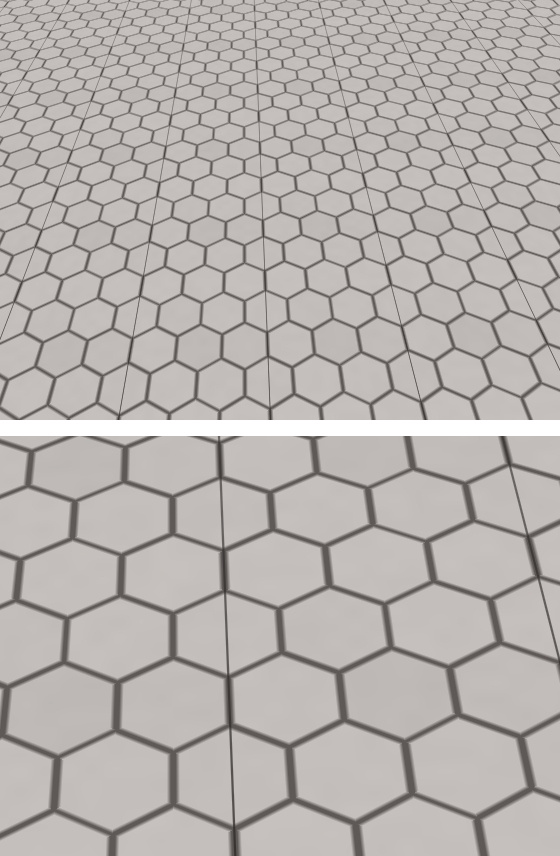
Top, the full canvas; bottom, a detail of the centre.
Give the GLSL for this texture, as a WebGL 1 fragment shader.

```glsl
precision highp float;

uniform vec2 u_resolution;

const float ROW = 0.8660254;                     // row spacing, in tile widths
const vec2 VANISHING_POINT = vec2(0.578, 1.705); // in canvas heights
const float HORIZON_TILT = 0.045;
const float SHEET_TILES = 3.0;
const vec3 TILE_COLOR = vec3(0.763, 0.743, 0.732);
const vec3 GROUT_COLOR = vec3(0.37, 0.35, 0.34);
const vec3 SEAM_COLOR = vec3(0.17, 0.16, 0.155);

float hash(vec2 p) {
  vec3 h = fract(p.xyx * 0.1031);
  h += dot(h, h.yzx + 33.33);
  return fract((h.x + h.y) * h.z);
}

float valueNoise(vec2 p) {
  vec2 i = floor(p);
  vec2 f = fract(p);
  f = f * f * (3.0 - 2.0 * f);
  float low = mix(hash(i), hash(i + vec2(1.0, 0.0)), f.x);
  float high = mix(hash(i + vec2(0.0, 1.0)), hash(i + 1.0), f.x);
  return mix(low, high, f.y);
}

// Perspective depth factor: zero on the tilted horizon
float depthFactor(vec2 p) {
  return VANISHING_POINT.y - p.y + HORIZON_TILT * (p.x - VANISHING_POINT.x);
}

// Canvas position to floor position, in tile widths
vec2 floorPosition(vec2 p, float depth) {
  float across = ((p.x - VANISHING_POINT.x) / depth - 0.0387) / 0.2137;
  float along = 13.83 / depth - 8.557;
  return vec2(across * SHEET_TILES, along * 2.0 * ROW);
}

vec2 nearestTile(vec2 q) {
  vec2 cell = vec2(1.0, 2.0 * ROW);
  vec2 a = floor(q / cell + 0.5) * cell;
  vec2 b = (floor(q / cell) + 0.5) * cell;
  return dot(q - a, q - a) < dot(q - b, q - b) ? a : b;
}

// Outward normal of the hexagon side closest to an offset from the centre
vec2 nearestSide(vec2 offset) {
  vec2 best = vec2(1.0, 0.0);
  vec2 rising = vec2(0.5, ROW);
  vec2 falling = vec2(0.5, -ROW);
  if (abs(dot(offset, rising)) > abs(dot(offset, best))) best = rising;
  if (abs(dot(offset, falling)) > abs(dot(offset, best))) best = falling;
  return dot(offset, best) < 0.0 ? -best : best;
}

// Quarter-step index inside one repeat of three tiles by four rows
vec2 repeatIndex(vec2 q) {
  return mod(floor(vec2(q.x, q.y / ROW) * 4.0 + 0.5), vec2(12.0, 16.0));
}

// Share of a filter window covered by a line
float lineCoverage(float dist, float halfWidth, float blur) {
  float overlap = min(dist + blur, halfWidth) - max(dist - blur, -halfWidth);
  return clamp(overlap / (2.0 * blur), 0.0, 1.0);
}

vec3 tileSurface(vec2 q, vec2 center) {
  vec2 id = repeatIndex(center);
  float worn = 1.0 - step(0.5, distance(id, vec2(6.0, 4.0)));
  float shade = 1.0 + 0.02 * (hash(id + 3.0) - 0.5) - 0.025 * worn;
  shade += 0.018 * (valueNoise(q * 5.0) - 0.5);
  return TILE_COLOR * shade;
}

float groutCoverage(vec2 offset, vec2 center, vec2 footprint) {
  vec2 side = nearestSide(offset);
  float variation = hash(repeatIndex(center + 0.5 * side));
  float upright = step(0.9, abs(side.x));
  float halfWidth = 0.025 + 0.011 * variation + 0.005 * upright;
  float blur = 0.012 + 0.6 * length(side * footprint);
  return lineCoverage(0.5 - dot(offset, side), halfWidth, blur);
}

float seamCoverage(float x, float tilesPerHeight, float pixel) {
  float dist = abs(x - SHEET_TILES * floor(x / SHEET_TILES + 0.5));
  return lineCoverage(dist / tilesPerHeight, 0.0009, 0.55 * pixel);
}

void main() {
  vec2 p = gl_FragCoord.xy / u_resolution.y;
  float pixel = 1.0 / u_resolution.y;
  float depth = depthFactor(p);
  vec2 q = floorPosition(p, depth);

  // Floor distance spanned by one canvas height, along each axis
  vec2 scale = vec2(14.04 / depth, 23.95 / (depth * depth));

  vec2 center = nearestTile(q);
  vec3 color = tileSurface(q, center);
  color = mix(color, GROUT_COLOR, groutCoverage(q - center, center, scale * pixel));

  // Sheet joints fade with distance
  float seam = seamCoverage(q.x, scale.x, pixel) * mix(0.95, 0.4, p.y);
  color = mix(color, SEAM_COLOR, seam);

  gl_FragColor = vec4(color, 1.0);
}
```
